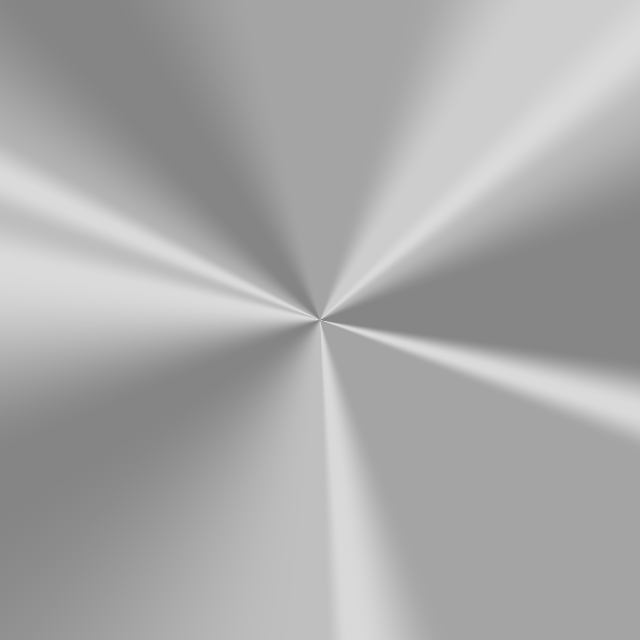
Write a WebGL 2 fragment shader that draws this texture.

```glsl
#version 300 es
precision highp float;
// Brushed metal disc: a conical sweep of grey with bright rays from the centre.

uniform vec2 u_resolution;
out vec4 fragColor;

// Eases the shade to a new level between two angles, in degrees.
void sweep(inout float shade, float angle, float from, float to, float level) {
    shade = mix(shade, level, smoothstep(from, to, angle));
}

float metalShade(float angle) {
    float shade = 0.525;

    // Upper right: broad highlight with a bright lower rim
    sweep(shade, angle, 17.0, 36.0, 0.735);
    sweep(shade, angle, 34.0, 41.0, 0.855);
    sweep(shade, angle, 41.5, 47.5, 0.805);
    sweep(shade, angle, 56.0, 74.0, 0.645);

    // Upper left: shadow
    sweep(shade, angle, 101.0, 125.0, 0.52);
    sweep(shade, angle, 132.0, 153.0, 0.71);

    // Left: twin rays
    sweep(shade, angle, 150.0, 155.5, 0.855);
    sweep(shade, angle, 156.5, 161.5, 0.745);
    sweep(shade, angle, 162.0, 169.0, 0.855);

    // Lower left: shadow rising to a soft plateau
    sweep(shade, angle, 170.0, 204.0, 0.52);
    sweep(shade, angle, 208.0, 266.0, 0.748);

    // Bottom ray
    sweep(shade, angle, 271.0, 275.0, 0.85);
    sweep(shade, angle, 277.0, 292.0, 0.645);

    // Right: narrow ray, back to the starting shadow
    sweep(shade, angle, 337.5, 343.5, 0.855);
    sweep(shade, angle, 344.5, 353.0, 0.525);
    return shade;
}

void main() {
    vec2 fromCentre = (gl_FragCoord.xy - 0.5 * u_resolution) / u_resolution;
    float angle = mod(degrees(atan(fromCentre.y, fromCentre.x)), 360.0);

    // Soften the point where all rays meet
    float clarity = smoothstep(0.0, 0.003, length(fromCentre));
    float shade = mix(0.65, metalShade(angle), clarity);
    fragColor = vec4(vec3(shade), 1.0);
}
```
